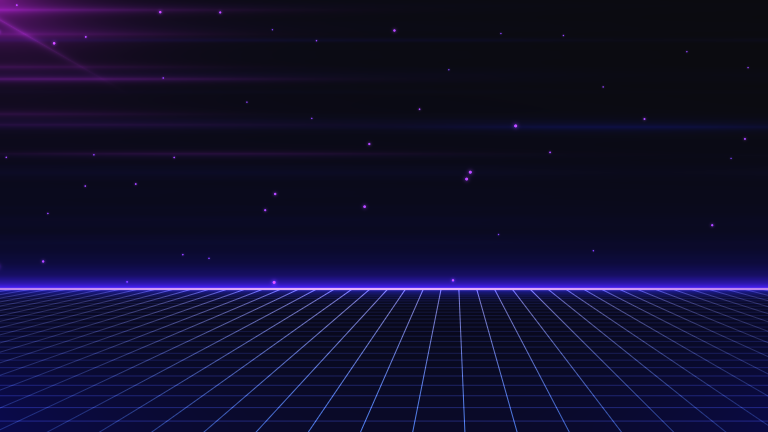
A WebGL 2 fragment shader for this background:

```glsl
#version 300 es
precision highp float;
// Neon night: a perspective floor grid under a glowing violet horizon,
// with hashed stars, soft horizontal light streaks and a magenta corner flare.
// All lengths are in canvas heights, with the origin at the lower left.
uniform vec2 u_resolution;
out vec4 outColor;

const float HORIZON = 0.331;
const vec2 VANISH = vec2(1.055, 0.502);

float hash(vec2 p) {
    p = fract(p * vec2(0.1031, 0.1137));
    p += dot(p, p.yx + 33.33);
    return fract((p.x + p.y) * p.x * 17.0);
}

float noise(float x) {
    float i = floor(x), f = fract(x);
    return mix(hash(vec2(i, 7.0)), hash(vec2(i + 1.0, 7.0)), f * f * (3.0 - 2.0 * f));
}

// Antialiased line coverage, dimmed when thinner than a pixel
float stroke(float dist, float halfWidth, float px) {
    float drawn = max(halfWidth, 0.5 * px);
    return clamp((drawn - dist) / px + 0.5, 0.0, 1.0) * min(1.0, 2.0 * halfWidth / px);
}

// Distance to the nearest integer
float toInteger(float x) {
    return abs(fract(x + 0.5) - 0.5);
}

// Horizontal streak that fades to both sides of its centre
float streak(vec2 p, vec2 center, vec2 size) {
    vec2 q = (p - center) / size;
    return exp(-q.x * q.x - abs(q.y));
}

// One star per cell, a few of them large
vec3 stars(vec2 p, float px) {
    vec3 light = vec3(0.0);
    vec2 cell = floor(p / 0.155);
    for (int j = -1; j <= 1; j++)
    for (int i = -1; i <= 1; i++) {
        vec2 id = cell + vec2(i, j);
        vec2 pos = (id + vec2(hash(id + 3.1), hash(id + 41.7))) * 0.155;
        float size = hash(id + 87.3);
        float radius = 0.0013 + 0.0026 * pow(size, 6.0);
        float d = length(p - pos);
        float disc = 1.0 - smoothstep(radius - 0.5 * px, radius + 0.7 * px, d);
        float halo = 0.3 * exp(-d * d / (radius * radius * 5.0));
        float visible = step(0.12, size) * step(HORIZON + 0.01, pos.y);
        light += visible * (disc + halo) * mix(vec3(0.28, 0.15, 0.62), vec3(0.58, 0.20, 0.80), size);
    }
    return light;
}

vec3 sky(vec2 p, float px) {
    float h = max(p.y - HORIZON, 0.0);
    vec3 col = mix(vec3(0.036, 0.036, 0.115), vec3(0.043, 0.043, 0.060),
                   smoothstep(0.0, 0.55, h) * (0.5 + 0.28 * p.x));

    // Horizon glow, violet close by and blue further up, broken by thin bands
    float bands = 0.85 + 0.3 * noise(p.y * 110.0);
    col += vec3(0.24, 0.07, 0.36) * exp(-h / 0.018);
    col += vec3(0.035, 0.025, 0.50) * exp(-h / 0.042) * bands;

    // Corner flare and its slanting ray
    vec2 corner = p - vec2(0.0, 1.0);
    col += vec3(0.40, 0.05, 0.42) * exp(-length(corner * vec2(1.0, 1.6)) / 0.14);
    vec2 ray = p - vec2(0.0, 0.954);
    float across = abs(ray.y + 0.577 * ray.x) * 0.866;
    col += vec3(0.20, 0.05, 0.24) * exp(-across / 0.006) * (1.0 - smoothstep(0.0, 0.32, p.x));

    // Magenta streaks on the left, a blue one on the right
    float magenta = 0.9 * streak(p, vec2(0.0, 0.977), vec2(0.50, 0.008))
        + 0.7 * streak(p, vec2(0.0, 0.921), vec2(0.42, 0.012))
        + 0.5 * streak(p, vec2(0.0, 0.845), vec2(0.40, 0.007))
        + 0.9 * streak(p, vec2(0.1, 0.817), vec2(0.48, 0.006))
        + 0.45 * streak(p, vec2(0.0, 0.736), vec2(0.38, 0.008))
        + 0.35 * streak(p, vec2(0.1, 0.711), vec2(0.55, 0.006))
        + 0.45 * streak(p, vec2(0.45, 0.644), vec2(0.50, 0.005));
    col += vec3(0.26, 0.04, 0.31) * magenta;
    col += vec3(0.01, 0.02, 0.18) * streak(p, vec2(1.45, 0.706), vec2(0.42, 0.008));

    // Faint bands of blue haze
    float haze = pow(noise(p.y * 75.0), 4.0) * noise(p.x * 2.0);
    col += vec3(0.01, 0.01, 0.08) * haze;
    return col + stars(p, px);
}

vec3 ground(vec2 p, float px) {
    float below = max(HORIZON - p.y, 0.0);
    float depth = VANISH.y - HORIZON + below;
    float side = abs(p.x - 0.95) / 0.95;
    float near = smoothstep(0.0, HORIZON, below);
    vec3 col = mix(vec3(0.034, 0.036, 0.100), vec3(0.036, 0.036, 0.24), side * side * (0.35 + 0.65 * near));
    col += vec3(0.004, 0.005, 0.055) * near;

    // Cross lines, equally spaced in inverse depth
    float rowGap = 0.147 * depth * depth;
    float row = toInteger(1.0 / (0.147 * depth) - 0.27) * rowGap;
    col += vec3(0.12, 0.15, 0.38) * stroke(row, 0.0009, px) * mix(0.35, 1.0, near);

    // Lines running to the vanishing point
    float gap = 0.2406 * depth;
    float slope = (p.x - VANISH.x) / depth;
    float ray = toInteger((p.x - VANISH.x) / gap - 0.175) * gap / sqrt(1.0 + slope * slope);
    vec3 tint = mix(vec3(0.50, 0.50, 0.74), vec3(0.32, 0.52, 0.88), near);
    col += tint * stroke(ray, 0.0010, px) * mix(1.0, 0.32, smoothstep(0.1, 0.9, side));

    // Light spilling from the horizon
    return col + vec3(0.09, 0.07, 0.62) * exp(-below / 0.011);
}

void main() {
    float px = 1.0 / u_resolution.y;
    vec2 p = gl_FragCoord.xy * px;
    float above = smoothstep(-0.5 * px, 0.5 * px, p.y - HORIZON);
    vec3 col = mix(ground(p, px), sky(p, px), above);

    // Bright horizon line, strongest in the middle
    float rim = stroke(abs(p.y - HORIZON), 0.0026, px);
    float middle = exp(-pow(abs(p.x - 0.89) / 0.9, 2.0));
    col = mix(col, mix(vec3(0.62, 0.40, 0.90), vec3(0.90, 0.70, 0.98), middle), rim);
    outColor = vec4(clamp(col, 0.0, 1.0), 1.0);
}
```
